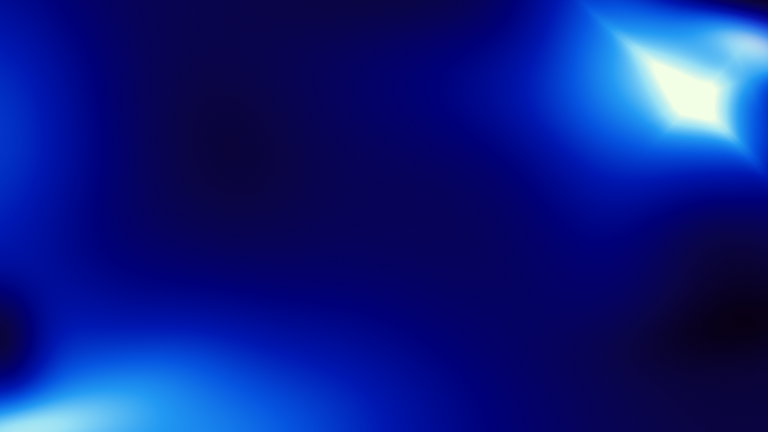
Write a WebGL 2 fragment shader that draws this background.

```glsl
#version 300 es
precision highp float;
// Deep blue abstract light: soft glows, dark hollows and a bright diagonal flare.

#define BASE_LEVEL 1.22   // resting brightness, in palette steps
#define WARP 0.010        // size of the slow ripple in the light
#define FLARE_ANGLE -0.80 // tilt of the flare, in radians
#define DITHER 0.004      // hides banding in the dark areas

uniform vec2 u_resolution;
out vec4 fragColor;

const int STEPS = 8;
const vec3 PALETTE[STEPS] = vec3[STEPS](
    vec3(0.03, 0.00, 0.07),  // black
    vec3(0.04, 0.02, 0.27),  // ink
    vec3(0.00, 0.00, 0.47),  // navy
    vec3(0.00, 0.09, 0.69),  // cobalt
    vec3(0.02, 0.33, 0.88),  // azure
    vec3(0.13, 0.60, 0.95),  // sky
    vec3(0.60, 0.88, 0.96),  // ice
    vec3(0.95, 1.00, 0.90)); // cream

vec3 palette(float level) {
    float t = clamp(level, 0.0, float(STEPS) - 1.001);
    int i = int(t);
    return mix(PALETTE[i], PALETTE[i + 1], fract(t));
}

// Position in the rotated, scaled frame of a light
vec2 frame(vec2 p, vec2 center, vec2 size, float angle) {
    float c = cos(angle), s = sin(angle);
    vec2 d = p - center;
    return vec2(c * d.x + s * d.y, c * d.y - s * d.x) / size;
}

// Soft elliptical light
float glow(vec2 p, vec2 center, vec2 size, float angle) {
    vec2 q = frame(p, center, size, angle);
    return exp(-dot(q, q));
}

// Creased, diamond-shaped light
float facet(vec2 p, vec2 center, vec2 size, float angle) {
    vec2 q = abs(frame(p, center, size, angle));
    return exp(-(q.x + q.y) * (q.x + q.y));
}

// Layered sines that bend the light slightly
vec2 ripple(vec2 p) {
    vec2 offset = vec2(0.0);
    float amount = WARP;
    for (int i = 0; i < 3; i++) {
        offset += amount * sin(p.yx * vec2(7.0, 5.0) + float(i) * 1.7);
        p = p * 1.8 + offset;
        amount *= 0.5;
    }
    return offset;
}

float hash(vec2 p) {
    return fract(sin(dot(p, vec2(12.99, 78.23))) * 43758.5);
}

float leftLight(vec2 p) {
    float level = 2.3 * glow(p, vec2(-0.05, 0.70), vec2(0.27, 0.42), 0.0);
    level += 3.6 * glow(p, vec2(0.35, -0.02), vec2(0.65, 0.30), 0.0);
    level += 0.7 * glow(p, vec2(0.23, 0.06), vec2(0.25, 0.10), 0.4);
    level += 1.9 * glow(p, vec2(0.0), vec2(0.18, 0.07), 0.2);
    return level;
}

float rightLight(vec2 p) {
    // Wide blue veil
    float level = 1.2 * glow(p, vec2(1.30, 0.78), vec2(0.45, 0.18), 0.0);
    level += 1.5 * glow(p, vec2(1.42, 0.76), vec2(0.22, 0.40), 0.0);
    // Flare with its core, ray and side wings
    level += 2.5 * glow(p, vec2(1.60, 0.80), vec2(0.38, 0.16), FLARE_ANGLE);
    level += 2.2 * facet(p, vec2(1.60, 0.775), vec2(0.16, 0.09), FLARE_ANGLE);
    level += 0.5 * facet(p, vec2(1.56, 0.80), vec2(0.34, 0.03), FLARE_ANGLE);
    level += 3.4 * glow(p, vec2(1.76, 0.90), vec2(0.15, 0.065), -0.3);
    level += 1.0 * facet(p, vec2(1.72, 0.82), vec2(0.14, 0.06), 0.35);
    return level;
}

float hollows(vec2 p) {
    float depth = 2.5 * glow(p, vec2(0.0, 0.21), vec2(0.10, 0.13), 0.3);
    depth += 0.5 * glow(p, vec2(0.52, 0.66), vec2(0.18, 0.22), 0.5);
    depth += 0.4 * glow(p, vec2(0.95, 1.00), vec2(0.35, 0.10), 0.0);
    depth += 1.5 * glow(p, vec2(1.72, 1.03), vec2(0.20, 0.06), -0.1);
    depth += 0.8 * glow(p, vec2(1.72, 0.42), vec2(0.22, 0.18), 0.3);
    depth += 0.7 * glow(p, vec2(1.72, 0.25), vec2(0.30, 0.09), 0.15);
    depth += 0.4 * glow(p, vec2(1.68, 0.08), vec2(0.35, 0.20), 0.0);
    return depth;
}

void main() {
    vec2 uv = gl_FragCoord.xy / u_resolution;
    vec2 p = uv * vec2(16.0 / 9.0, 1.0);
    p += ripple(p);

    float level = BASE_LEVEL + leftLight(p) + rightLight(p) - hollows(p);
    vec3 color = palette(level);

    // Faint rose tint in the upper right light
    color += vec3(0.14, -0.03, -0.02) * glow(p, vec2(1.77, 0.91), vec2(0.08, 0.04), -0.3);
    color += DITHER * (hash(gl_FragCoord.xy) - 0.5);
    fragColor = vec4(clamp(color, 0.0, 1.0), 1.0);
}
```
